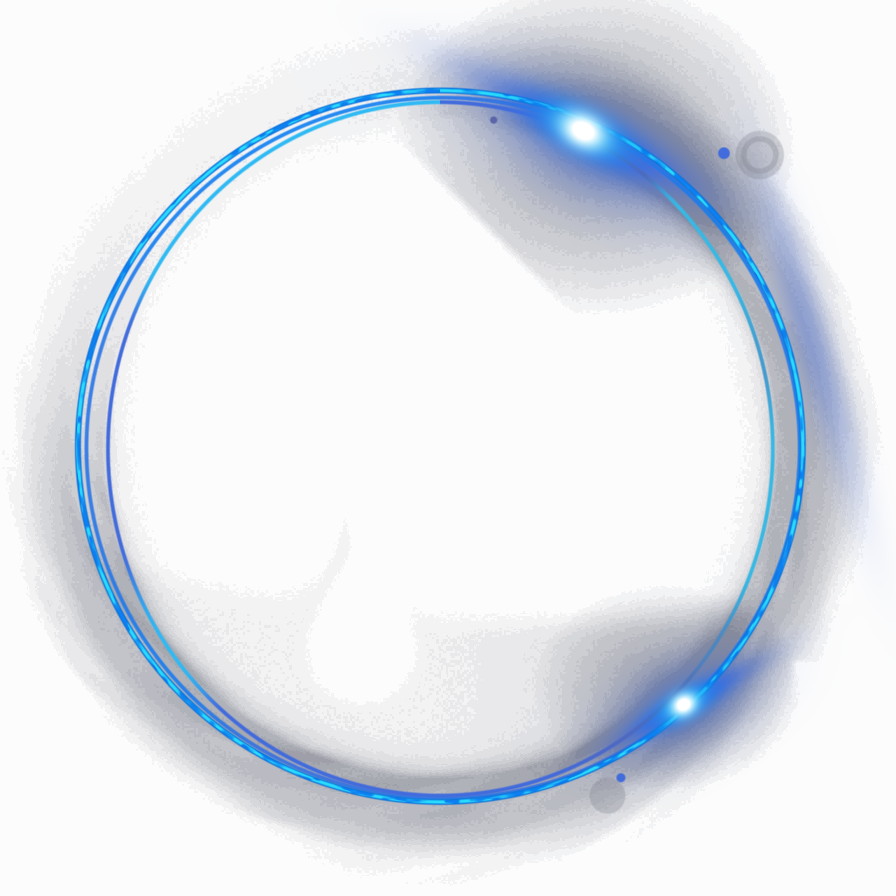
Give the GLSL for this background, as a three.js fragment shader.

```glsl
// Neon ring frame on white: three thin ellipses, two lens flares, grey mist.
// Mist and blue light build up as coverage values from polar falloffs, gaussians
// and value noise; the mist is stippled, then strokes and hot cores go on top.

varying vec2 vUv;

const vec3 PAPER = vec3(0.988);
const vec3 MIST = vec3(0.47, 0.48, 0.53);
const vec3 BLUE = vec3(0.26, 0.42, 0.86);
const vec3 AZURE = vec3(0.05, 0.50, 0.95);
const vec3 CYAN = vec3(0.16, 0.86, 0.99);
const vec3 SLATE = vec3(0.36, 0.40, 0.66);

const vec2 CENTER = vec2(0.4915, 0.502);
const vec2 OUTER_RADII = vec2(0.4045, 0.397);
const vec2 MIDDLE_RADII = vec2(0.398, 0.391);
const vec2 INNER_RADII = vec2(0.371, 0.387);
const vec2 TOP_FLARE = vec2(0.651, 0.854);
const vec2 LOW_FLARE = vec2(0.763, 0.2135);
const vec2 TOP_AXIS = vec2(0.89, -0.456);
const vec2 LOW_AXIS = vec2(0.87, 0.493);
const float STROKE = 0.0026;
const float EDGE = 0.0013;
const float MIST_WIDTH = 0.092;
const float MIST_LEVELS = 14.0;
const float STIPPLE_CELLS = 384.0;

float hash(vec2 p) {
  vec3 q = fract(vec3(p.xyx) * 0.1031);
  q += dot(q, q.yzx + 33.33);
  return fract((q.x + q.y) * q.z);
}

float noise(vec2 p) {
  vec2 i = floor(p), f = fract(p);
  f = f * f * (3.0 - 2.0 * f);
  return mix(mix(hash(i), hash(i + vec2(1.0, 0.0)), f.x),
             mix(hash(i + vec2(0.0, 1.0)), hash(i + 1.0), f.x), f.y);
}

float ellipseDist(vec2 p, vec2 radii) {
  return (length(p / radii) - 1.0) * min(radii.x, radii.y);
}

float line(float d, float halfWidth) {
  return 1.0 - smoothstep(halfWidth - EDGE, halfWidth + EDGE, abs(d));
}

// Gaussian stretched along a unit axis
float streak(vec2 p, vec2 axis, vec2 size) {
  vec2 q = vec2(dot(p, axis), dot(p, vec2(-axis.y, axis.x))) / size;
  return exp(-dot(q, q));
}

float halo(vec2 p, vec2 radii) {
  return pow(max(1.0 - length(p / radii), 0.0), 0.8);
}

// Fibrous mist that hugs the ring, faintest at the upper left
float ringMist(vec2 p, float angle) {
  vec2 q = p - CENTER;
  float facing = dot(normalize(q + 1e-5), vec2(0.55, -0.83));
  float strength = 0.07 + 0.46 * smoothstep(-1.1, -0.1, facing);
  float fibre = noise(vec2(angle * 5.0, length(q) * 70.0 + angle * 6.0));
  float d = ellipseDist(q, OUTER_RADII);
  float outside = 1.0 - smoothstep(0.1, 1.0, d / MIST_WIDTH + 0.25 * (fibre - 0.5));
  float inside = exp(min(d + 0.026, 0.0) / 0.013);
  float notch = smoothstep(0.88, 0.89, p.x) * (1.0 - smoothstep(0.258, 0.266, p.y));
  return strength * outside * inside * (0.8 + 0.4 * fibre) * (1.0 - notch);
}

// Pale haze inside the lower ring, with a clear drop shape
float innerHaze(vec2 p) {
  float x = p.x - 0.57;
  float top = 0.315 + 0.35 * x * x + 0.1 * exp(-abs(p.x - 0.385) / 0.025);
  float haze = 1.0 - smoothstep(top - 0.035, top + 0.012, p.y);
  haze *= 1.0 - smoothstep(-0.01, 0.01, ellipseDist(p - CENTER, OUTER_RADII));
  vec2 d = p - vec2(0.404, 0.275);
  d.x /= 1.0 - 0.8 * smoothstep(0.0, 0.16, d.y);
  d.y *= d.y > 0.0 ? 0.45 : 1.0;
  float clear = 1.0 - smoothstep(0.05, 0.075, length(d));
  return haze * (1.0 - clear) * mix(0.09, 0.2, smoothstep(0.45, 0.68, p.x));
}

void main() {
  vec2 p = vUv;
  vec2 q = p - CENTER;
  vec2 a = p - TOP_FLARE, b = p - LOW_FLARE;
  float angle = atan(q.x, -q.y);

  // Mist with a stippled, stepped falloff
  float cut = smoothstep(1.28, 1.3, p.x + p.y);
  float mist = ringMist(p, angle) + innerHaze(p);
  mist += 0.72 * cut * halo(a - vec2(0.013, -0.019), vec2(0.225, 0.188));
  mist += 0.5 * halo(b - vec2(-0.018, 0.02), vec2(0.15, 0.115));
  float grain = hash(floor(p * STIPPLE_CELLS));
  mist = floor(min(mist, 0.85) * MIST_LEVELS + mix(0.2, 0.8, grain)) / MIST_LEVELS;
  vec3 color = mix(PAPER, MIST, mist);

  // Blue light around the flares and down the right side
  float glow = 0.6 * streak(a - vec2(0.01, -0.015), TOP_AXIS, vec2(0.12, 0.055));
  glow += 0.75 * streak(a, TOP_AXIS, vec2(0.13, 0.022));
  glow += 0.55 * streak(b, LOW_AXIS, vec2(0.085, 0.045));
  glow += 0.7 * streak(b, LOW_AXIS, vec2(0.09, 0.013));
  glow += 0.4 * streak(p - vec2(0.905, 0.62), vec2(-0.28, 0.96), vec2(0.17, 0.022));
  color = mix(color, BLUE, min(glow, 0.95));

  // Ring strokes, shifting between cyan and blue along their length
  float sparkle = noise(vec2(angle * 45.0, length(q) * 260.0));
  float sweep = noise(vec2(angle * 2.2, 4.0));
  float outer = ellipseDist(q, OUTER_RADII);
  float middle = ellipseDist(q - vec2(0.003, -0.002), MIDDLE_RADII);
  float inner = ellipseDist(q - vec2(0.0, -0.003), INNER_RADII);
  color = mix(color, mix(BLUE, AZURE, sweep), 0.9 * line(middle, STROKE * 0.8));
  vec3 innerTint = mix(BLUE, SLATE, smoothstep(0.1, 0.3, q.x));
  innerTint = mix(innerTint, CYAN, 0.7 * smoothstep(0.5, 0.8, sweep));
  color = mix(color, innerTint, line(inner, STROKE * 0.8));
  color = mix(color, AZURE * 0.9, line(outer, STROKE * 1.25));
  color = mix(color, mix(AZURE, CYAN, smoothstep(0.2, 0.7, sparkle)), line(outer, STROKE * 0.7));

  // Small lens ghosts
  float disc = length(p - vec2(0.848, 0.827));
  color = mix(color, MIST, 0.3 * line(disc, 0.027) + 0.2 * line(disc - 0.018, 0.003));
  color = mix(color, MIST, 0.3 * line(length(p - vec2(0.678, 0.112)), 0.02));
  color = mix(color, BLUE, line(length(p - vec2(0.808, 0.829)), 0.0065));
  color = mix(color, BLUE, line(length(p - vec2(0.693, 0.132)), 0.005));
  color = mix(color, SLATE, line(length(p - vec2(0.551, 0.866)), 0.004));

  // Hot cores: azure rim, cyan glow, white centre
  float rim = streak(a, TOP_AXIS, vec2(0.06, 0.022)) + streak(b, LOW_AXIS, vec2(0.042, 0.015));
  float core = streak(a, TOP_AXIS, vec2(0.036, 0.019)) + streak(b, LOW_AXIS, vec2(0.022, 0.013));
  float heart = streak(a, TOP_AXIS, vec2(0.023, 0.017)) + streak(b, LOW_AXIS, vec2(0.013, 0.011));
  color = mix(color, AZURE, 0.8 * rim);
  color = mix(color, CYAN, 0.85 * core);
  color = mix(color, vec3(1.0), min(1.3 * heart, 1.0));
  gl_FragColor = vec4(color, 1.0);
}
```
